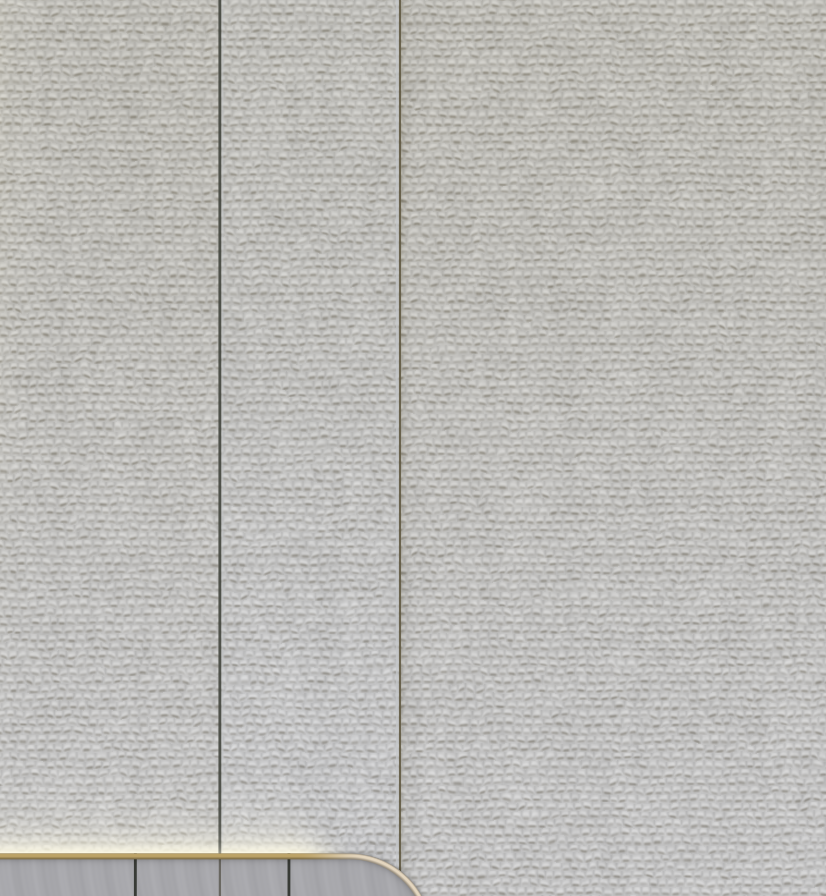
Give the GLSL for this texture, as a WebGL 1 fragment shader.

```glsl
precision highp float;
uniform vec2 u_resolution;

// Layout, in units of canvas height
const float SEAM_A = 0.2454;
const float SEAM_B = 0.4464;
const float JOINT_START = 0.1510;
const float JOINT_STEP = 0.1715;
const vec2 CORNER = vec2(0.390, -0.0450);
const float CORNER_RADIUS = 0.0925;
const float RAIL_WIDTH = 0.0066;

// Weave
const vec2 STITCHES = vec2(92.0, 106.0);
const float DASH_DEPTH = 0.130;
const float CREST_LIGHT = 0.066;
const float GAP_DEPTH = 0.034;
const float SLANT = 0.45;
const float FLECK = 0.040;
const vec2 FLECK_GRID = vec2(230.0, 250.0);

// Colours
const vec3 CLOTH_TOP = vec3(0.743, 0.738, 0.717);
const vec3 CLOTH_LOW = vec3(0.763, 0.763, 0.765);
const vec3 DASH_TINT = vec3(0.94, 1.00, 1.14);
const vec3 SEAM_DARK = vec3(0.27, 0.28, 0.25);
const vec3 SEAM_BROWN = vec3(0.38, 0.35, 0.26);
const vec3 EDGE_GREY = vec3(0.77, 0.78, 0.79);
const vec3 GLOW = vec3(1.00, 0.985, 0.90);
const vec3 GOLD = vec3(0.66, 0.57, 0.36);
const vec3 PALE_GOLD = vec3(0.80, 0.75, 0.67);
const vec3 WOOD = vec3(0.655, 0.655, 0.672);

float hash(vec2 p) {
  return fract(sin(dot(p, vec2(127.1, 311.7))) * 4375.85);
}

// Smoothed cell values, centred on zero
float cellNoise(vec2 p) {
  vec2 i = floor(p);
  vec2 f = smoothstep(0.0, 1.0, fract(p));
  float low = mix(hash(i), hash(i + vec2(1.0, 0.0)), f.x);
  float high = mix(hash(i + vec2(0.0, 1.0)), hash(i + 1.0), f.x);
  return mix(low, high, f.y) - 0.5;
}

// Antialiased stroke from a signed offset
float stroke(float offset, float halfWidth, float pixel) {
  return 1.0 - smoothstep(halfWidth - 0.6 * pixel, halfWidth + 0.6 * pixel, abs(offset));
}

// Faint threads and broad unevenness of the cloth
float mottle(vec2 p) {
  float streaks = sin(p.x * 67.0) + 0.8 * sin(p.x * 143.0 + 1.7) + 0.9 * sin(p.x * 331.0 + 0.4);
  float bands = sin(p.y * 83.0) + 0.7 * sin(p.y * 197.0 + 0.8);
  float threads = cellNoise(vec2(p.x * 190.0, p.y * 9.0));
  return 0.0022 * streaks + 0.0018 * bands + 0.020 * threads + 0.014 * cellNoise(p * 38.0);
}

// Staggered rows of raised stitches with dashes of shadow below
vec3 weave(vec2 p) {
  vec2 grid = p * STITCHES;
  grid.y += 0.05 * sin(p.x * 17.0 + p.y * 6.0) + 0.40 * cellNoise(p * vec2(75.0, 60.0));
  float row = floor(grid.y);
  grid.x += 0.5 * mod(row, 2.0) + 0.5 * cellNoise(vec2(p.x * 40.0, row));
  vec2 cell = vec2(floor(grid.x), row);
  vec2 q = fract(grid) - 0.5;
  float variation = hash(cell);
  float lift = 0.14 * (hash(cell + 41.0) - 0.5) + SLANT * (hash(cell + 7.0) - 0.5) * q.x;
  float span = 1.0 - smoothstep(0.14, 0.48, abs(q.x));
  float dashY = (q.y + 0.20 - lift) / 0.19;
  float crestY = (q.y - 0.18 - lift + 0.9 * q.x * q.x) / 0.25;
  float dash = exp(-dashY * dashY) * (0.25 + 0.75 * span) * (0.40 + 0.95 * variation);
  float crest = exp(-crestY * crestY) * (0.30 + 0.70 * span);
  float gap = smoothstep(0.26, 0.50, abs(q.x)) * smoothstep(-0.3, 0.1, q.y);
  float grain = 0.020 * (hash(cell + 17.0) - 0.5) + FLECK * cellNoise(p * FLECK_GRID);
  return vec3(CREST_LIGHT * crest + grain - GAP_DEPTH * gap) - DASH_DEPTH * dash * DASH_TINT;
}

vec3 wallColour(vec2 p, float pixel) {
  vec3 c = mix(CLOTH_LOW, CLOTH_TOP, smoothstep(0.0, 1.0, p.y));
  float middle = step(SEAM_A, p.x) * step(p.x, SEAM_B);
  c += middle * vec3(0.004, 0.006, 0.011);
  c += vec3(0.020, 0.018, 0.008) * exp(-p.x / 0.02) * p.y;
  c += mottle(p) + weave(p);

  // Recess shade and pale return beside the second seam
  float past = p.x - SEAM_B;
  c -= vec3(0.10, 0.105, 0.13) * step(0.0, past) * exp(-max(past, 0.0) / 0.004);
  c = mix(c, EDGE_GREY, 0.75 * stroke(past + 0.0030, 0.0016, pixel));
  return mix(c, SEAM_BROWN, 0.90 * stroke(past, 0.0012, pixel));
}

vec3 woodColour(vec2 p, float pixel) {
  float warp = p.x + 0.12 * p.y + 0.0015 * sin(p.y * 60.0);
  float grain = sin(warp * 190.0) + 0.6 * sin(warp * 430.0 + 1.3) + 0.4 * sin(warp * 910.0);
  vec3 c = WOOD + 0.011 * grain;
  float joint = mod(p.x - JOINT_START + 0.5 * JOINT_STEP, JOINT_STEP) - 0.5 * JOINT_STEP;
  float inside = step(0.1, p.x) * step(p.x, 0.4);
  c = mix(c, vec3(0.22, 0.23, 0.21), inside * stroke(joint, 0.0016, pixel));
  return mix(c, vec3(0.37, 0.36, 0.33), 0.85 * stroke(p.x - SEAM_A, 0.0013, pixel));
}

void main() {
  vec2 p = gl_FragCoord.xy / u_resolution.y;
  float pixel = 1.0 / u_resolution.y;
  float d = length(vec2(max(p.x - CORNER.x, 0.0), p.y - CORNER.y)) - CORNER_RADIUS;
  float bend = smoothstep(0.33, 0.41, p.x);

  // Cloth wall lit from behind the rail
  vec3 c = wallColour(p, pixel);
  float above = max(d, 0.0);
  float reach = 1.0 - smoothstep(0.33, 0.40, p.x + 0.6 * above);
  float glow = 0.70 * exp(-above / 0.012) + 0.30 * exp(-above / 0.034);
  c = mix(c, GLOW, glow * reach);
  c *= 1.0 - 0.25 * bend * exp(-above / 0.002);

  // Light lip and dark gap of the first seam
  c = mix(c, EDGE_GREY, 0.5 * (1.0 - glow) * stroke(p.x - SEAM_A - 0.0028, 0.0012, pixel));
  c = mix(c, SEAM_DARK, (0.92 - 0.4 * glow) * stroke(p.x - SEAM_A, 0.0016, pixel));

  // Wood face and metal rail
  vec3 wood = woodColour(p, pixel);
  wood *= 1.0 - 0.18 * exp(min(d + RAIL_WIDTH, 0.0) / 0.003);
  c = mix(c, wood, 1.0 - smoothstep(-0.6 * pixel, 0.6 * pixel, d));
  float across = clamp(-d / RAIL_WIDTH, 0.0, 1.0);
  vec3 metal = mix(GOLD, PALE_GOLD, bend);
  metal *= 1.12 - 0.38 * smoothstep(0.45, 1.0, across);
  metal *= 1.0 - 0.25 * bend * (1.0 - smoothstep(0.0, 0.3, across));
  c = mix(c, metal, stroke(d + 0.5 * RAIL_WIDTH, 0.5 * RAIL_WIDTH, pixel));

  gl_FragColor = vec4(clamp(c, 0.0, 1.0), 1.0);
}
```
